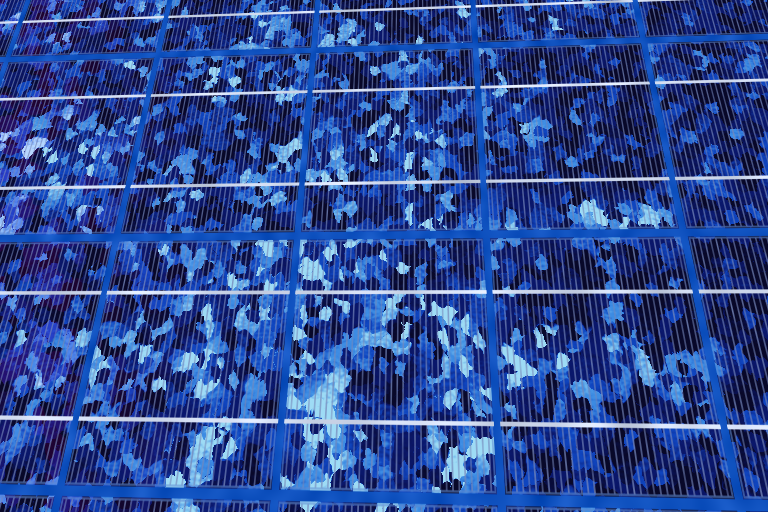
A Shadertoy shader for this texture:

```glsl
vec2 hash2(vec2 p) {
    vec3 q = fract(p.xyx * vec3(0.1031, 0.1030, 0.0973));
    q += dot(q, q.yzx + 33.33);
    return fract((q.xx + q.yz) * q.zy);
}

float gradientDot(vec2 corner, vec2 offset) {
    return dot(hash2(corner) * 2.0 - 1.0, offset);
}

float gradientNoise(vec2 p) {
    vec2 i = floor(p), f = fract(p);
    vec2 s = f * f * f * (f * (f * 6.0 - 15.0) + 10.0);
    vec2 e = vec2(1.0, 0.0);
    float low = mix(gradientDot(i, f), gradientDot(i + e, f - e), s.x);
    float high = mix(gradientDot(i + e.yx, f - e.yx), gradientDot(i + 1.0, f - 1.0), s.x);
    return mix(low, high, s.y);
}

// Soft Voronoi of randomly stretched shards; returns two random values per shard
vec2 crystalGrains(vec2 p, float px) {
    p += 0.45 * vec2(gradientNoise(p * 1.7), gradientNoise(p * 1.7 + 41.0));
    p += 0.2 * vec2(gradientNoise(p * 4.0 + 7.0), gradientNoise(p * 4.0 + 83.0));
    vec2 base = floor(p), sum = vec2(0.0);
    float total = 1e-20, sharpness = min(3.0 / px, 40.0);
    for (int y = -1; y <= 1; y++)
    for (int x = -1; x <= 1; x++) {
        vec2 site = base + vec2(x, y);
        vec2 r = site + hash2(site) - p;
        vec2 value = hash2(site + 157.3);
        float angle = 6.283 * hash2(site + 59.7).x;
        vec2 axis = vec2(cos(angle), sin(angle));
        float d = length(vec2(dot(r, axis), 1.6 * dot(r, vec2(-axis.y, axis.x))));
        float weight = exp(-sharpness * d);
        sum += weight * value;
        total += weight;
    }
    return sum / total;
}

// Crystal colour from near black through blue to pale cyan
vec3 siliconColor(float tone) {
    vec3 c = mix(vec3(0.03, 0.03, 0.16), vec3(0.04, 0.09, 0.42), smoothstep(0.1, 0.45, tone));
    c = mix(c, vec3(0.06, 0.27, 0.75), smoothstep(0.48, 0.72, tone));
    c = mix(c, vec3(0.24, 0.55, 0.89), smoothstep(0.72, 0.88, tone));
    return mix(c, vec3(0.62, 0.86, 0.96), smoothstep(0.88, 1.06, tone));
}

// Antialiased band of the given half width
float band(float d, float halfWidth, float px) {
    return clamp((halfWidth - abs(d)) / px + 0.5, 0.0, 1.0) * min(1.0, 2.0 * halfWidth / px);
}

void mainImage(out vec4 fragColor, in vec2 fragCoord) {
    // Perspective projection onto the panel, one unit per solar cell
    vec2 p = fragCoord / iResolution.y;
    float down = 1.0 - p.y;
    float depth = 0.2816 + 0.0226 * p.x + 0.143 * down;
    vec2 panel = vec2(p.x - 0.621 + 0.087 * down,
                      0.997 * (down - 0.094) + 0.03 * (p.x - 0.75)) / depth;
    float px = 1.0 / (iResolution.y * depth);
    vec2 cell = floor(panel), local = fract(panel);
    vec2 edge = 0.5 - abs(local - 0.5);
    float border = min(edge.x, edge.y);

    // Crystals: coarse plates overlaid with finer shards
    vec2 seeded = local + cell * 7.37;
    vec2 coarse = crystalGrains(seeded * 9.0, px * 9.0);
    vec2 fine = crystalGrains(seeded * 19.0 + 31.0, px * 19.0);
    float tone = mix(coarse.x, fine.x, smoothstep(0.35, 0.5, fine.y));
    vec2 cellRandom = hash2(cell + 20.0);
    vec2 glow = (p - vec2(0.66, 0.25)) * vec2(2.6, 2.0);
    tone += 0.4 * gradientNoise(seeded * 2.6) + 0.22 * exp(-dot(glow, glow));
    tone += 0.1 * (cellRandom.x - 0.5) - 0.14 * smoothstep(0.9, 1.5, p.x) - 0.05;
    tone += 0.12 * gradientNoise(seeded * vec2(50.0, 75.0));
    vec3 color = siliconColor(tone);
    float violet = smoothstep(0.45, 0.0, p.x) * smoothstep(0.3, 0.8, coarse.y);
    color += vec3(0.1, -0.02, 0.04) * violet;

    // Fine conductor fingers
    float finger = band(fract(local.x * 36.0) - 0.5, 0.14, px * 36.0);
    finger *= 0.62 + 0.35 * gradientNoise(panel * vec2(36.0, 14.0));
    color = mix(color, vec3(0.46, 0.53, 0.73), finger * smoothstep(0.022, 0.03, border));

    // Pale cell outline and blue gaps
    color = mix(color, vec3(0.38, 0.55, 0.82), 0.55 * band(border - 0.024, 0.004, px));
    vec3 gapColor = vec3(0.06, 0.32, 0.75) + 0.12 * gradientNoise(panel * 9.0);
    color = mix(color, gapColor, band(border, 0.018, px));

    // Two bright busbars per cell, broken at the side gaps
    float bus = band(abs(local.y - 0.5) - 0.25, 0.008, px);
    bus *= smoothstep(0.012, 0.012 + px, edge.x);
    vec3 silver = vec3(0.82, 0.86, 0.94) + 0.2 * gradientNoise(panel * vec2(5.0, 2.0));
    color = mix(color, silver, bus);

    fragColor = vec4(clamp(color, 0.0, 1.0), 1.0);
}
```
